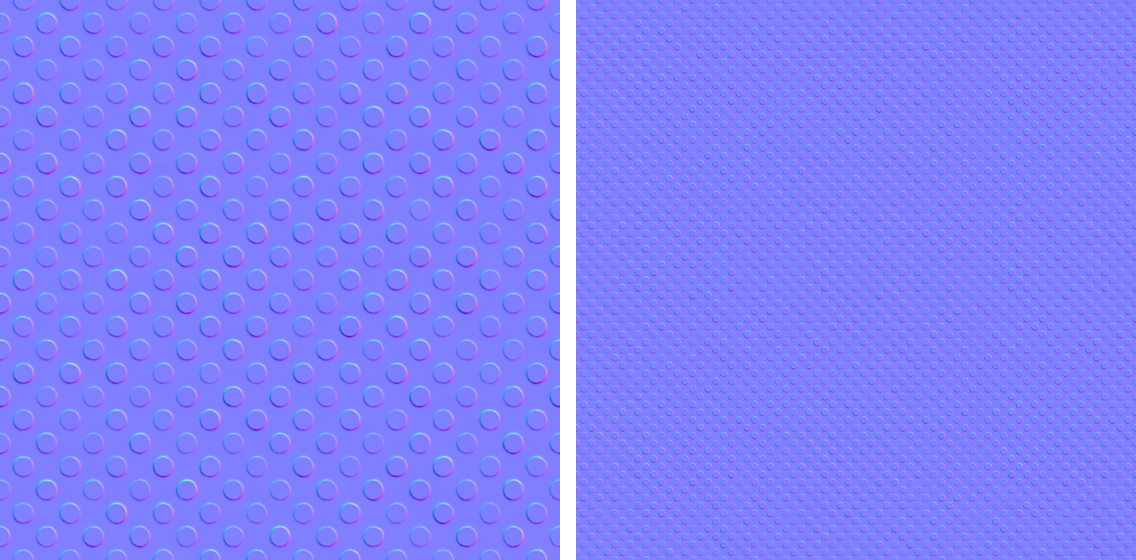
Left, the tile; right, the same tile 3 across and 3 down.
Give the GLSL for this texture map, as a WebGL 2 fragment shader.

```glsl
#version 300 es
precision highp float;
// Tangent-space normal map of a sheet with staggered round studs, 12 by 12 repeats.
// Each stud adds an outward slope along its rim; wrapped cellular dents and
// whole-number sine waves add the worn, slightly uneven surface.

uniform vec2 u_resolution;
out vec4 fragColor;

const float TAU = 6.2831853;
const float REPEATS = 12.0;

vec3 hash3(vec2 p) {
    vec3 q = fract(p.xyx * vec3(0.1031, 0.1030, 0.0973));
    q += dot(q, q.yxz + 33.33);
    return fract((q.xxy + q.yzz) * q.zyx);
}

float bell(float x, float width) {
    return exp(-x * x / (width * width));
}

// Slope of randomly placed dents and bumps, one per wrapped cell
vec2 dentSlope(vec2 uv, float cells) {
    vec2 p = uv * cells;
    vec2 slope = vec2(0.0);
    for (int y = -1; y <= 1; y++) {
        for (int x = -1; x <= 1; x++) {
            vec2 cell = floor(p) + vec2(x, y);
            vec3 rnd = hash3(mod(cell, cells) + cells);
            vec2 d = p - cell - 0.2 - 0.6 * rnd.xy;
            float strength = 2.0 * rnd.z - 1.0;
            slope += strength * abs(strength) * d * exp(-7.0 * dot(d, d));
        }
    }
    return slope;
}

// Broad undulation from sines with whole wave numbers
vec2 waveSlope(vec2 uv) {
    vec2 slope = vec2(0.0);
    for (int i = 0; i < 6; i++) {
        vec3 rnd = hash3(vec2(i, 7.0));
        vec2 wave = floor(rnd.xy * 13.0) - 6.0;
        slope += wave * cos(TAU * (dot(wave, uv) + rnd.z)) / 6.0;
    }
    return slope;
}

// Offset from the nearest point of a unit grid shifted by origin
vec2 gridOffset(vec2 p, vec2 origin) {
    return p - origin - floor(p - origin + 0.5);
}

vec2 studSlope(vec2 uv, float pixel) {
    vec2 p = uv * REPEATS;

    // Nearest stud of the two interleaved grids
    vec2 a = gridOffset(p, vec2(0.5, 0.0));
    vec2 b = gridOffset(p, vec2(0.0, 0.5));
    vec2 d = dot(a, a) < dot(b, b) ? a : b;
    vec2 id = mod(floor(2.0 * (p - d) + 0.5), 2.0 * REPEATS);
    vec3 rnd = hash3(id + 3.0);
    vec3 wear = hash3(id + 61.0);

    float dist = max(length(d), 0.0001);
    vec2 outward = d / dist;
    float angle = atan(d.y, d.x + 0.00001);

    // Slightly irregular rim, worn unevenly around the circle
    float radius = 0.213 + 0.003 * sin(2.0 * angle + TAU * rnd.x)
                 + 0.002 * sin(5.0 * angle + TAU * rnd.y);
    float strength = mix(0.38, 0.70, rnd.z)
                   * (1.0 + 0.22 * sin(angle + TAU * wear.x)
                          + 0.14 * sin(4.0 * angle + TAU * wear.y)
                          + 0.10 * sin(9.0 * angle + TAU * wear.z));

    // Rim widened to the pixel size, with its area kept
    float rimWidth = 0.019;
    float width = sqrt(rimWidth * rimWidth + 0.16 * pixel * pixel);
    float profile = strength * rimWidth / width * bell(dist - radius, width);
    profile += 0.09 * strength * bell(dist - radius - 0.022, 0.035);
    profile -= 0.07 * strength * bell(dist - radius + 0.038, 0.018);

    // Top face leans a little, differently on each stud
    float face = 1.0 - smoothstep(radius - 0.03, radius, dist);
    return outward * profile + face * 0.035 * (wear.xy - 0.5);
}

void main() {
    vec2 uv = gl_FragCoord.xy / u_resolution;
    float pixel = REPEATS / min(u_resolution.x, u_resolution.y);

    vec2 slope = studSlope(uv, pixel);
    slope += 0.004 * waveSlope(uv);
    slope += 0.10 * dentSlope(uv, 22.0);
    slope += 0.09 * dentSlope(uv, 60.0);
    slope += 0.08 * dentSlope(uv, 150.0);

    // Pack the unit normal into colour
    slope /= max(1.0, length(slope) / 0.85);
    vec3 normal = vec3(slope, sqrt(1.0 - dot(slope, slope)));
    fragColor = vec4(0.5 + 0.5 * normal, 1.0);
}
```
